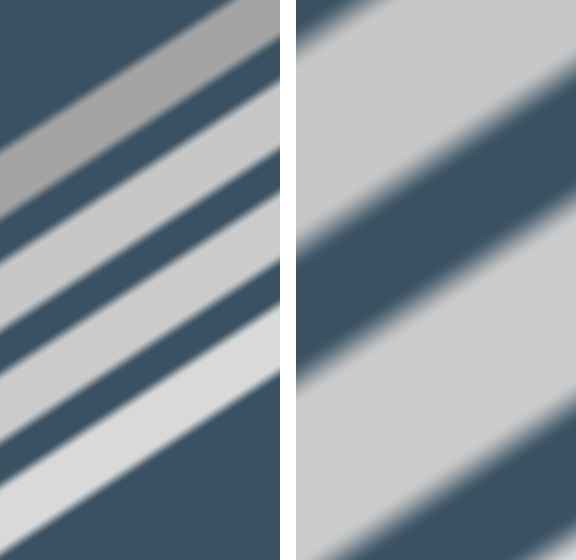
Left, the full canvas; right, a detail of the centre.
Write a Shadertoy shader that draws this pattern.

```glsl
// Grey of each stripe, counted from the bottom
float stripeShade(float index) {
    return vec4(0.85, 0.797, 0.78, 0.642)[int(clamp(index, 0.0, 3.0))];
}

void mainImage(out vec4 fragColor, in vec2 fragCoord) {
    vec2 uv = fragCoord / iResolution.y;

    // Slanted coordinate: one unit per stripe, centred on whole numbers
    float slant = (uv.y - 0.652 * uv.x - 0.071) / 0.1993;
    float index = floor(slant + 0.5);
    float edgeDist = abs(slant - index) - 0.302;

    // Soft stripe edges, limited to four stripes
    float softness = max(0.075, fwidth(slant));
    float coverage = 1.0 - smoothstep(-softness, softness, edgeDist);
    coverage *= step(0.0, index) * step(index, 3.0);

    vec3 background = vec3(0.222, 0.318, 0.384);
    vec3 color = mix(background, vec3(stripeShade(index)), coverage);
    fragColor = vec4(color, 1.0);
}
```
